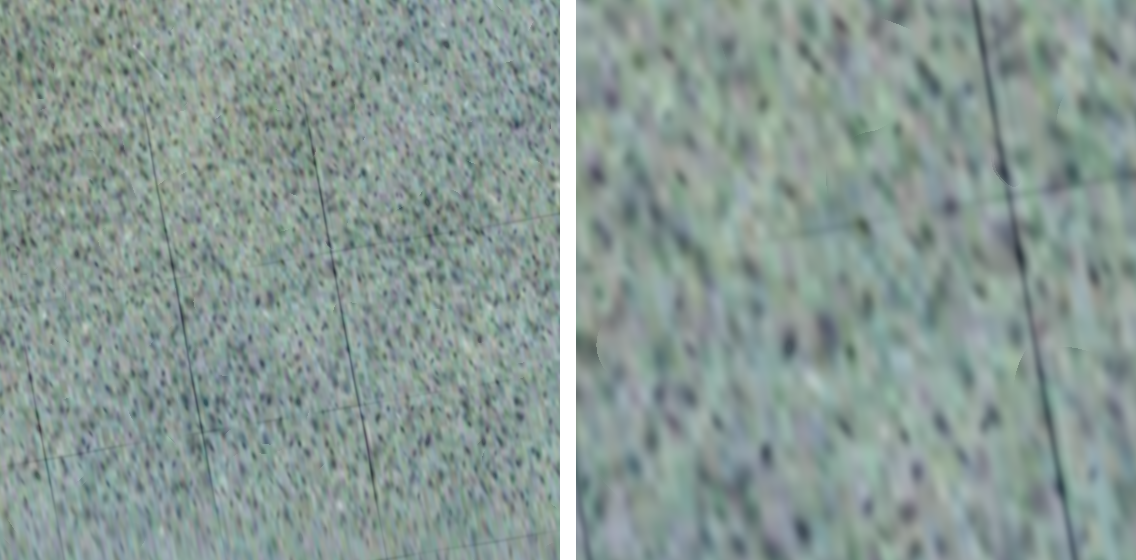
Left, the full canvas; right, a detail of the centre.
A three.js fragment shader for this texture:

```glsl
// Weathered speckled stone paving with faint slanted seams and cross joints.
varying vec2 vUv;

const vec3 STONE = vec3(0.565, 0.633, 0.614);
const vec3 WARM_TINT = vec3(0.020, 0.004, -0.030);
const vec3 SPECK_SHADE = vec3(1.0, 1.04, 0.92);
const vec3 CHIP_LIGHT = vec3(0.20, 0.19, 0.20);
const vec2 SPECK_CELL = vec2(0.0160, 0.0205);
const vec2 SPECK_RADIUS = vec2(0.0056, 0.0083);
const vec2 GRAIN_FREQ = vec2(150.0, 95.0);
const vec2 TINT_FREQ = vec2(105.0, 52.0);
const float SPECK_SHARE = 0.78;
const float SPECK_DEPTH = 0.21;
const float GRAIN_CONTRAST = 0.13;
const float TINT_CONTRAST = 0.075;
const float SEAM_LEAN = 0.183;
const float JOINT_RISE = 0.17;
const vec2 SLAB_SIZE = vec2(0.289, 0.283);
const vec2 SLAB_OFFSET = vec2(0.114, 0.166);
const float SEAM_WIDTH = 0.0026;
const float SEAM_DEPTH = 0.19;
const float JOINT_WIDTH = 0.0035;
const float JOINT_DEPTH = 0.075;

vec3 hash3(vec2 p) {
  vec3 q = fract(p.xyx * vec3(0.1031, 0.1030, 0.0973));
  q += dot(q, q.yxz + 33.33);
  return fract((q.xxy + q.yzz) * q.zyx);
}

// Three independent smooth noise channels, centred on zero
vec3 noise3(vec2 p) {
  vec2 i = floor(p);
  vec2 f = fract(p);
  f = f * f * (3.0 - 2.0 * f);
  vec3 low = mix(hash3(i), hash3(i + vec2(1.0, 0.0)), f.x);
  vec3 high = mix(hash3(i + vec2(0.0, 1.0)), hash3(i + 1.0), f.x);
  return mix(low, high, f.y) - 0.5;
}

// Soft dark grains (x) and rare pale chips (y)
vec2 specks(vec2 p, float share) {
  vec2 cell = floor(p / SPECK_CELL);
  vec2 total = vec2(0.0);
  for (int j = -1; j <= 1; j++) {
    for (int i = -1; i <= 1; i++) {
      vec2 id = cell + vec2(float(i), float(j)) + 40.0;
      vec3 place = hash3(id);
      vec3 kind = hash3(id + 171.0);
      vec2 d = p - (id - 40.0 + place.xy) * SPECK_CELL;
      d.x += d.y * (kind.z - 0.5) * 0.7;
      d /= SPECK_RADIUS * mix(0.6, 1.2, kind.x);
      float spot = exp(-dot(d, d));
      total.x += spot * step(place.z, share) * mix(0.3, 1.0, kind.y);
      total.y += spot * step(0.985, place.z);
    }
  }
  return min(total, vec2(1.2, 1.0));
}

float line(float d, float width) {
  return exp(-d * d / (width * width));
}

float segmentDistance(vec2 p, vec2 a, vec2 b) {
  vec2 ab = b - a;
  return length(p - a - ab * clamp(dot(p - a, ab) / dot(ab, ab), 0.0, 1.0));
}

void main() {
  vec2 uv = vUv;
  vec2 slanted = vec2(uv.x + SEAM_LEAN * uv.y, uv.y - JOINT_RISE * uv.x);

  // Grain runs along the seams and stretches toward the lower edge
  vec2 grainPos = vec2(slanted.x, uv.y + 0.1 * exp(-5.0 * uv.y));
  float nearBlur = 1.0 - smoothstep(0.0, 0.16, uv.y);

  // Broad stains: warm in the upper left, cool below
  vec3 stain = noise3(slanted * 4.5 + 7.0) + 0.6 * noise3(slanted * 13.0 + 31.0);
  float warmth = smoothstep(0.9, 0.0, length(uv - vec2(0.12, 1.0))) + stain.y * 0.8;
  vec3 color = STONE + WARM_TINT * (warmth - 0.15) + 0.045 * stain.x;

  // Fine grain in light and hue
  vec3 grain = noise3(grainPos * GRAIN_FREQ) + 0.6 * noise3(grainPos * GRAIN_FREQ * 0.47 + 19.0);
  vec3 tint = noise3(grainPos * TINT_FREQ + 53.0);
  color += GRAIN_CONTRAST * grain.x * (1.0 - 0.35 * nearBlur);
  color += TINT_CONTRAST * (tint - dot(tint, vec3(0.3, 0.5, 0.2)));

  vec2 spots = specks(grainPos, SPECK_SHARE - 0.35 * stain.x);
  color -= SPECK_SHADE * SPECK_DEPTH * spots.x * (1.0 - 0.5 * nearBlur);
  color += CHIP_LIGHT * spots.y * 0.55;

  // Slab grid: signed distances to the nearest seam and joint
  vec2 slab = (slanted - SLAB_OFFSET) / SLAB_SIZE;
  vec2 edge = (fract(slab + 0.5) - 0.5) * SLAB_SIZE;
  edge += 0.004 * noise3(uv * 9.0 + 3.0).xy;
  vec3 wear = noise3(slanted * 17.0 + 71.0);

  // Seams fade at both ends and vanish on the right
  float seamTop = mix(0.36, 0.80, smoothstep(0.04, 0.25, uv.x));
  float seamFade = smoothstep(0.03, 0.20, uv.y) * (1.0 - smoothstep(seamTop - 0.12, seamTop + 0.06, uv.y));
  seamFade = (0.22 + 0.78 * seamFade) * (1.0 - smoothstep(0.68, 0.82, uv.x)) * (0.9 + 0.6 * wear.x);
  color -= SPECK_SHADE * SEAM_DEPTH * seamFade * line(edge.x, SEAM_WIDTH);
  color += 0.035 * seamFade * line(edge.x - 0.007, SEAM_WIDTH);

  // Joints are broken dark traces; the upper one has a pale lip and a shadow
  float upperRow = step(1.5, slab.y) * step(slab.y, 2.5);
  float jointFade = clamp(0.55 + 1.6 * wear.y, 0.0, 1.0) * (1.0 - 0.7 * upperRow);
  color -= JOINT_DEPTH * jointFade * line(edge.y, JOINT_WIDTH);
  float lipFade = upperRow * (1.0 - smoothstep(0.75, 0.9, uv.x)) * (0.7 + wear.z);
  color += 0.05 * lipFade * line(edge.y - 0.006, 0.009);
  color -= 0.05 * lipFade * line(edge.y + 0.028, 0.024) * (1.0 - smoothstep(0.22, 0.40, uv.x));

  // Short pale scratch
  float scratch = line(segmentDistance(uv, vec2(0.240, 0.917), vec2(0.288, 0.865)), 0.0032);
  color += CHIP_LIGHT * scratch * (0.75 + wear.x);

  gl_FragColor = vec4(clamp(color, 0.0, 1.0), 1.0);
}
```
